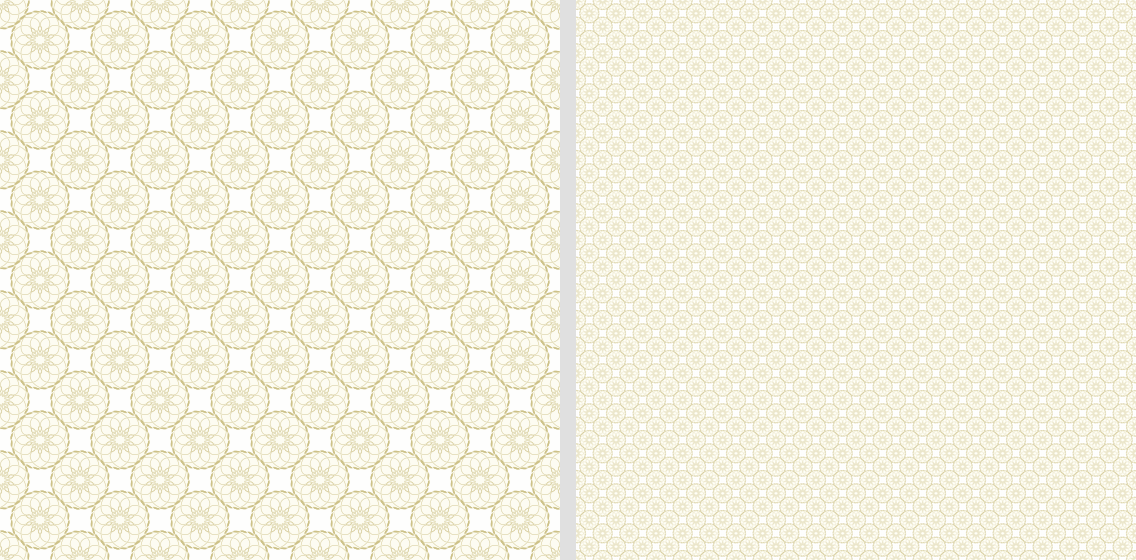
Left: one tile. Right: repeated 3 by 3.
Write a Shadertoy shader that draws this pattern.

```glsl
const float TAU = 6.2831853;

// Antialiased coverage of a stroke, exact for widths below one pixel
float stroke(float dist, float halfWidth, float px) {
    return clamp((halfWidth - dist) / px + 0.5, 0.0, 1.0)
         - clamp((-halfWidth - dist) / px + 0.5, 0.0, 1.0);
}

// Signed angle to the nearest of n evenly spaced axes
float foldAngle(float angle, float n) {
    float sector = TAU / n;
    return angle - sector * round(angle / sector);
}

// Ten overlapping pointed petals between two radii; spread is in sectors
float petals(float r, float angle, float inner, float outer,
             float spread, float halfWidth, float px) {
    float t = (r - inner) / (outer - inner);
    float amplitude = spread * TAU / 10.0;
    float opening = amplitude * sin(0.5 * TAU * t);
    float slope = r * amplitude * 0.5 * TAU / (outer - inner) * cos(0.5 * TAU * t);
    float bend = min(abs(foldAngle(angle + opening, 10.0)),
                     abs(foldAngle(angle - opening, 10.0)));
    float dist = bend * r / sqrt(1.0 + slope * slope);
    return stroke(dist, halfWidth, px) * step(abs(t - 0.5), 0.5);
}

// Twisted rim made of slanted leaf-shaped beads
float rope(float r, float angle, float px) {
    float offset = r - 0.358;
    float bead = abs(sin(12.0 * angle + 45.0 * offset));
    return stroke(abs(offset), mix(0.001, 0.0145, bead), px);
}

float rosette(float r, float angle, float px) {
    // Large thin arcs that cross into a pointed flower
    float ink = 0.68 * petals(r, angle, 0.05, 0.345, 0.95, 0.0038, px);

    // Teardrops around the heart
    ink = max(ink, 0.75 * petals(r, angle, 0.1, 0.18, 0.23, 0.005, px));

    // Short rays around the open centre
    float ray = abs(foldAngle(angle, 20.0)) * r;
    float rayEnds = stroke(abs(r - 0.095), 0.035, px);
    ink = max(ink, 0.65 * rayEnds * stroke(ray, 0.0042, px));

    return max(ink, 0.88 * rope(r, angle, px));
}

void mainImage(out vec4 fragColor, in vec2 fragCoord) {
    vec2 grid = 7.0 * fragCoord / iResolution.xy;
    float px = 7.0 / iResolution.y;
    float ink = 0.0;
    float disc = 0.0;

    // Two interleaved lattices of touching medallions
    for (int i = 0; i < 2; i++) {
        vec2 p = fract(grid + 0.5 * float(i)) - 0.5;
        float r = length(p);
        ink = max(ink, rosette(r, atan(p.x, p.y), px));
        disc = max(disc, smoothstep(0.39, 0.34, r));
    }

    // Gold on white, with a faint cream tint inside the medallions
    vec3 color = mix(vec3(0.995, 0.995, 0.992), vec3(0.993, 0.988, 0.95), disc);
    color = mix(color, vec3(0.78, 0.73, 0.48), ink);
    fragColor = vec4(color, 1.0);
}
```
